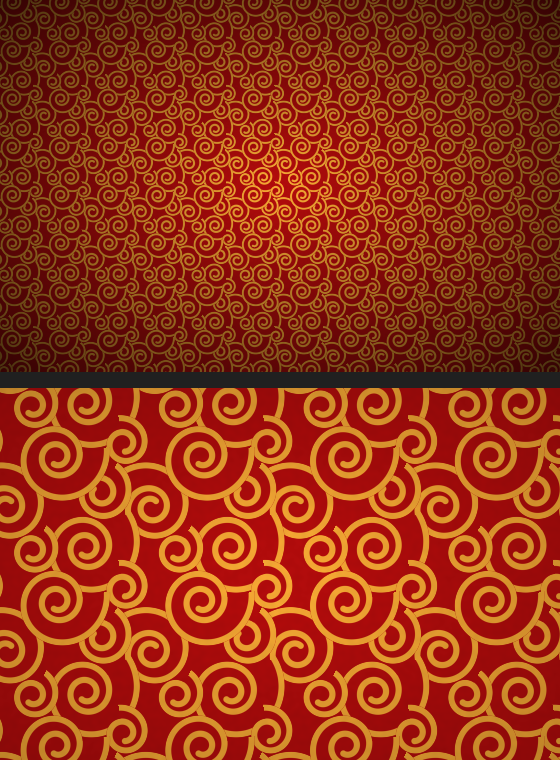
Top: the whole. Bottom: its middle third, enlarged.
Give the GLSL for this pattern, as a Shadertoy shader.

```glsl
// Overlapping gold spiral scrolls on red, repeated in a grid under a dark vignette.

#define REPEATS_DOWN 7.71
#define LINE_HALF 0.0215
#define GROWTH 2.2
#define INNER_RADIUS 0.055
#define RED vec3(0.69, 0.045, 0.045)
#define GOLD vec3(0.95, 0.65, 0.20)
#define VIGNETTE 0.52
#define GRAIN 0.035

const float TAU = 6.2831853;
const int SCROLLS = 6;

// Scrolls of one cell, bottom layer first: centre, outer radius, start in turns
const vec4 SCROLL[SCROLLS] = vec4[SCROLLS](
    vec4( 0.11,  0.46, 0.33, 0.42),
    vec4(-0.24,  0.56, 0.22, 0.17),
    vec4(-0.34,  0.18, 0.38, 0.11),
    vec4(-0.71,  0.16, 0.18, 0.17),
    vec4(-0.08, -0.10, 0.18, 0.28),
    vec4(-0.54, -0.19, 0.35, 0.03));

vec2 gradientAt(vec2 cell) {
    float h = fract(sin(dot(cell, vec2(127.1, 311.7))) * 43758.5);
    return vec2(cos(h * TAU), sin(h * TAU));
}

float gradientNoise(vec2 p) {
    vec2 i = floor(p), f = fract(p);
    vec2 s = f * f * (3.0 - 2.0 * f);
    vec2 e = vec2(0.0, 1.0);
    float low  = mix(dot(gradientAt(i), f),
                     dot(gradientAt(i + e.yx), f - e.yx), s.x);
    float high = mix(dot(gradientAt(i + e.xy), f - e.xy),
                     dot(gradientAt(i + e.yy), f - e.yy), s.x);
    return mix(low, high, s.y);
}

// x: distance to the spiral line, y: signed distance to its outer turn
vec2 spiralDistance(vec2 p, float outer, float start) {
    float r = max(length(p), 1e-4);
    float turn = fract(start - atan(p.y, p.x) / TAU);
    float lastTurn = log(outer / INNER_RADIUS) / log(GROWTH);

    // Nearest winding of the logarithmic spiral
    float depth = log(outer / r) / log(GROWTH);
    float winding = clamp(round(depth - turn), 0.0, max(floor(lastTurn - turn), 0.0));
    float line = abs(r - outer * pow(GROWTH, -(turn + winding)));

    // Round inner tip
    float tipAngle = (start - lastTurn) * TAU;
    vec2 tip = INNER_RADIUS * vec2(cos(tipAngle), sin(tipAngle));
    line = min(line, length(p - tip));

    return vec2(line, r - outer * pow(GROWTH, -turn));
}

// Amount of gold line after stacking the scrolls
float scrollwork(vec2 p, float pixel) {
    float gold = 0.0;
    for (int i = 0; i < SCROLLS; i++) {
        vec4 s = SCROLL[i];
        vec2 q = fract(p - s.xy + 0.5) - 0.5;
        vec2 d = spiralDistance(q, s.z, s.w) - LINE_HALF;
        float line = 1.0 - smoothstep(-0.7 * pixel, 0.7 * pixel, d.x);
        float cover = 1.0 - smoothstep(-0.7 * pixel, 0.7 * pixel, d.y);
        gold = mix(gold, line, cover);
    }
    return gold;
}

void mainImage(out vec4 fragColor, in vec2 fragCoord) {
    vec2 p = (fragCoord - 0.5 * iResolution.xy) / iResolution.y * REPEATS_DOWN;
    float pixel = REPEATS_DOWN / iResolution.y;

    vec3 color = mix(RED, GOLD, scrollwork(p, pixel));

    // Faint cloth grain
    color *= 1.0 + GRAIN * gradientNoise(p * 21.0);

    // Light falling off from the centre
    vec2 fromCentre = 2.0 * fragCoord / iResolution.xy - 1.0;
    color *= clamp(1.03 - VIGNETTE * length(fromCentre), 0.0, 1.0);

    fragColor = vec4(color, 1.0);
}
```
